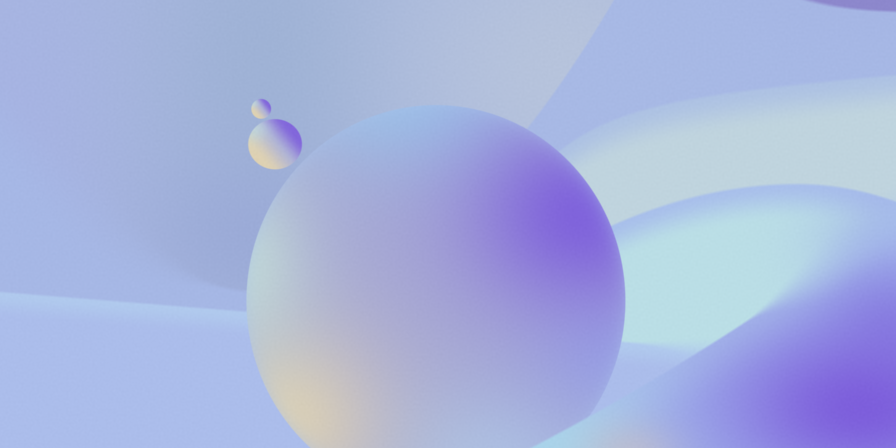
This background is drawn by a Shadertoy shader. Its source:

```glsl
// Soft pastel still life: a large glossy ball with two beads before folded, ribbon-like hills.
// Each fold is a height curve with a rim-to-body gradient; gaussian tints add coloured light,
// and a little gradient noise gives the surface a fine grain.

const vec3 LAVENDER = vec3(0.65, 0.70, 0.89);
const vec3 SKY      = vec3(0.66, 0.76, 0.92);
const vec3 MINT     = vec3(0.74, 0.87, 0.89);
const vec3 CREAM    = vec3(0.87, 0.82, 0.70);
const vec3 VIOLET   = vec3(0.49, 0.37, 0.86);

vec2 hashGradient(vec2 cell) {
    vec2 h = vec2(dot(cell, vec2(127.1, 311.7)), dot(cell, vec2(269.5, 183.3)));
    return 2.0 * fract(sin(h) * 43758.5) - 1.0;
}

float gradientNoise(vec2 p) {
    vec2 i = floor(p), f = fract(p);
    vec2 u = f * f * (3.0 - 2.0 * f);
    vec2 e = vec2(0.0, 1.0);
    float low  = mix(dot(hashGradient(i), f), dot(hashGradient(i + e.yx), f - e.yx), u.x);
    float high = mix(dot(hashGradient(i + e), f - e), dot(hashGradient(i + 1.0), f - 1.0), u.x);
    return mix(low, high, u.y);
}

// Blends a gaussian pool of light over the base colour.
vec3 tint(vec3 base, vec3 light, vec2 p, vec2 centre, vec2 radius, float amount) {
    vec2 q = (p - centre) / radius;
    return mix(base, light, amount * exp(-dot(q, q)));
}

// Coverage of a shape, positive inside, with a given edge softness.
float cover(float inside, float softness) {
    return smoothstep(-softness, softness, inside);
}

// Lays a fold over the scene, shading from its rim down into its body.
vec3 fold(vec3 scene, float inside, vec3 rim, vec3 body, float depth, float softness) {
    vec3 surface = mix(rim, body, smoothstep(0.0, depth, inside));
    return mix(scene, surface, cover(inside, softness));
}

float ellipseInside(vec2 p, vec2 centre, vec2 radius) {
    return (1.0 - length((p - centre) / radius)) * min(radius.x, radius.y);
}

vec3 backdrop(vec2 p) {
    vec3 col = vec3(0.66, 0.72, 0.87);
    col = tint(col, LAVENDER, p, vec2(0.0, 0.6), vec2(0.35, 0.7), 0.9);
    col = tint(col, vec3(0.61, 0.69, 0.83), p, vec2(0.62, 0.85), vec2(0.28, 0.4), 0.9);
    col = tint(col, vec3(0.72, 0.77, 0.86), p, vec2(1.3, 0.85), vec2(0.45, 0.35), 0.9);
    col = tint(col, vec3(0.60, 0.66, 0.84), p, vec2(0.56, 0.47), vec2(0.25, 0.2), 0.8);
    return tint(col, vec3(0.62, 0.62, 0.83), p, vec2(1.92, 1.0), vec2(0.3, 0.1), 0.7);
}

// Ball surface in coordinates that span -1 to 1.
vec3 ballColour(vec2 q) {
    vec3 col = vec3(0.65, 0.66, 0.83);
    col = tint(col, vec3(0.61, 0.76, 0.91), q, vec2(-0.15, 1.05), vec2(0.75, 0.4), 0.9);
    col = tint(col, vec3(0.68, 0.76, 0.89), q, vec2(0.3, -0.85), vec2(0.6, 0.4), 0.9);
    col = tint(col, vec3(0.59, 0.63, 0.90), q, vec2(0.95, -0.3), vec2(0.45, 0.4), 0.8);
    col = tint(col, VIOLET, q, vec2(0.8, 0.45), vec2(0.62, 0.5), 0.95);
    col = tint(col, CREAM, q, vec2(-0.82, -0.62), vec2(0.55, 0.5), 0.95);
    col = tint(col, vec3(0.77, 0.87, 0.84), q, vec2(-1.08, 0.2), vec2(0.4, 0.5), 0.9);
    return mix(col, SKY, 0.35 * pow(min(length(q), 1.0), 24.0));
}

vec3 beadColour(vec2 q) {
    float slope = dot(q, vec2(0.78, 0.62));
    vec3 col = mix(CREAM, vec3(0.68, 0.70, 0.84), smoothstep(-0.8, 0.25, slope));
    col = mix(col, VIOLET, 0.9 * smoothstep(0.0, 0.85, slope));
    return tint(col, MINT, q, vec2(-0.8, 0.6), vec2(0.5), 0.6);
}

vec3 tubeColour(vec2 p, float inside) {
    vec3 col = mix(SKY, vec3(0.63, 0.71, 0.92), smoothstep(0.0, 0.15, inside));
    col = tint(col, vec3(0.66, 0.84, 0.92), p, vec2(1.25, 0.0), vec2(0.18, 0.13), 0.9);
    col = tint(col, vec3(0.75, 0.76, 0.81), p, vec2(1.41, -0.01), vec2(0.11, 0.07), 0.85);
    col = tint(col, vec3(0.53, 0.50, 0.88), p, vec2(2.0, 0.28), vec2(0.16, 0.14), 0.8);
    return tint(col, VIOLET, p, vec2(1.93, 0.09), vec2(0.32, 0.19), 1.0);
}

void mainImage(out vec4 fragColor, in vec2 fragCoord) {
    vec2 p = fragCoord / iResolution.y;
    p.x += 1.0 - 0.5 * iResolution.x / iResolution.y;
    float edge = 1.0 / iResolution.y;
    vec3 col = backdrop(p);

    // Left hollow and lower-left mound
    float hollow = 0.347 + 1.1 * pow(0.6 - p.x, 2.0) - p.y;
    float hollowFade = smoothstep(0.2, 0.5, p.x);
    col = mix(col, vec3(0.65, 0.72, 0.90), cover(hollow, mix(0.12, 0.006, hollowFade)) * 0.9);
    float mound = 0.188 - 0.87 * pow(0.62 - p.x, 2.0) - p.y;
    col = fold(col, mound, vec3(0.67, 0.79, 0.93), vec3(0.64, 0.74, 0.93), 0.12, 2.0 * edge);

    // Upper-right overhang and two receding hills
    float overhang = ellipseInside(p, vec2(2.02, 1.05), vec2(0.29, 0.076));
    col = mix(col, vec3(0.55, 0.53, 0.80), cover(overhang, 2.0 * edge));
    float farHill = 0.833 - 0.09 * (2.0 - p.x) - 0.093 * exp(-6.9 * (p.x - 1.263)) - p.y;
    col = fold(col, farHill, vec3(0.68, 0.76, 0.89), vec3(0.75, 0.83, 0.87), 0.09, 0.005);
    float crest = p.x - 1.78;
    float nearHill = 0.589 - 0.54 * crest * crest - 0.28 * pow(max(crest, 0.0), 2.0) - p.y;
    col = fold(col, nearHill, vec3(0.66, 0.75, 0.92), vec3(0.73, 0.87, 0.90), 0.085, 2.0 * edge);
    float shoulder = cover(nearHill, 2.0 * edge);
    col = tint(col, vec3(0.63, 0.70, 0.91), p, vec2(2.02, 0.45), vec2(0.17, 0.13), shoulder);
    float ledge = 0.237 - 0.08 * (p.x - 1.39) - p.y;
    col = fold(col, ledge, vec3(0.69, 0.79, 0.93), vec3(0.67, 0.74, 0.92), 0.06, mix(0.004, 0.03, smoothstep(1.4, 1.6, p.x)));

    // Two beads, then the ball
    vec2 beadCentre = vec2(0.614, 0.678), beadRadius = vec2(0.060, 0.056);
    for (int i = 0; i < 2; i++) {
        col = mix(col, beadColour((p - beadCentre) / beadRadius), cover(ellipseInside(p, beadCentre, beadRadius), edge));
        beadCentre += vec2(-0.031, 0.079);
        beadRadius = vec2(0.022);
    }
    vec2 ballCentre = vec2(0.973, 0.328), ballRadius = vec2(0.423, 0.4375);
    col = mix(col, ballColour((p - ballCentre) / ballRadius), cover(ellipseInside(p, ballCentre, ballRadius), edge));

    // Foreground tube, its edge dissolving into the near hill
    float along = p.x - 1.185;
    float tube = 0.52 * along + 0.14 * along * along - p.y;
    float tubeSoftness = mix(2.0 * edge, 0.09, smoothstep(1.66, 1.88, p.x));
    col = mix(col, tubeColour(p, tube), cover(tube, tubeSoftness));

    col += 0.012 * gradientNoise(p * 170.0);
    fragColor = vec4(col, 1.0);
}
```
